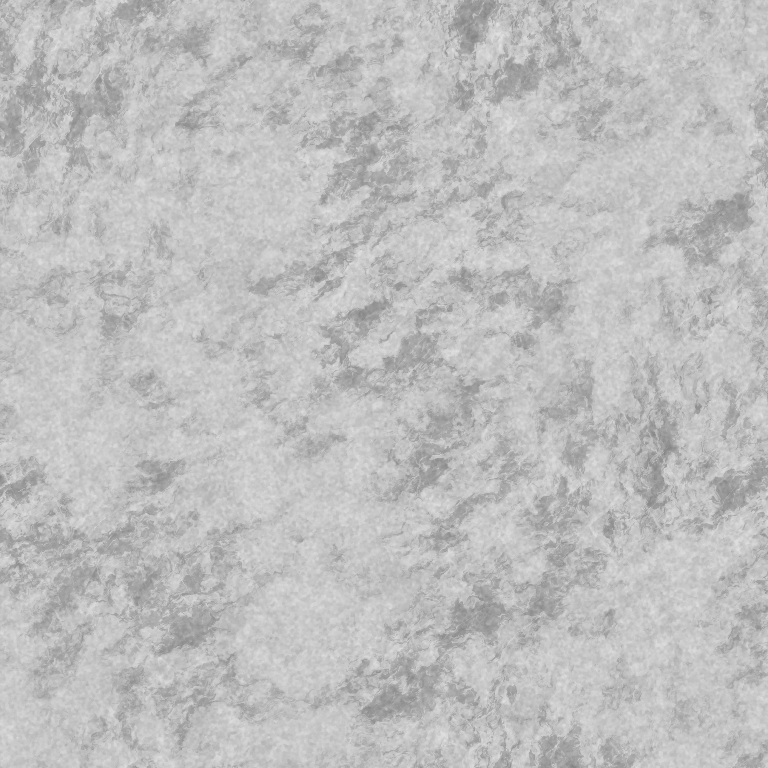
This texture is drawn by a Shadertoy shader. Its source:

```glsl
vec3 hash3(vec2 cell) {
    vec3 h = fract(cell.xyx * vec3(0.1031, 0.1030, 0.0973));
    h += dot(h, h.yxz + 33.33);
    return fract((h.xxy + h.yzz) * h.zyx);
}

// Soft cellular noise: random values blended around jittered points
float cellNoise(vec2 p) {
    vec2 cell = floor(p), local = p - cell;
    float sum = 0.0005, weights = 0.001;
    for (int y = -1; y <= 1; y++)
    for (int x = -1; x <= 1; x++) {
        vec2 offset = vec2(x, y);
        vec3 point = hash3(cell + offset);
        vec2 d = offset + point.xy - local;
        float w = max(0.0, 1.0 - dot(d, d));
        w *= w * w;
        sum += w * point.z;
        weights += w;
    }
    return sum / weights;
}

float layered(vec2 p, int octaves, float gain) {
    float sum = 0.0, total = 0.0, amp = 1.0;
    for (int i = 0; i < octaves; i++) {
        sum += amp * cellNoise(p + 100.0);
        total += amp;
        amp *= gain;
        p = p * 2.07 + vec2(17.3, 41.7);
    }
    return sum / total;
}

// Coordinates turned to an angle and stretched along it
vec2 brushed(vec2 p, float angle, float stretch) {
    float c = cos(angle), s = sin(angle);
    return vec2(c * p.x + s * p.y, c * p.y - s * p.x) * vec2(1.0 / stretch, 1.0);
}

void mainImage(out vec4 fragColor, in vec2 fragCoord) {
    vec2 p = fragCoord / iResolution.y;
    vec2 warp = vec2(layered(p * 22.0, 4, 0.75), layered(p * 22.0 + 60.0, 4, 0.75)) - 0.5;
    vec2 q = p + 0.03 * warp;

    // Broad worn regions and the local stroke direction
    float region = layered(q * 5.0 + 7.0, 4, 0.65) - 0.5;
    float steep = smoothstep(0.42, 0.58, cellNoise(q * 4.0 + 31.0));

    // Ragged flakes, busier where the surface is worn
    float flakes = mix(layered(brushed(q, 0.45, 1.8) * 34.0, 5, 0.82),
                       layered(brushed(q, 1.35, 1.8) * 34.0 + 50.0, 5, 0.82), steep);
    float wear = (flakes - 0.5) * (1.15 + 2.5 * region) + 0.38 * region;

    // Small leaf-shaped chips
    float chip = mix(cellNoise(brushed(q, 0.5, 2.2) * 52.0 + 15.0),
                     cellNoise(brushed(q, 1.3, 2.2) * 52.0 + 75.0), steep);
    chip = smoothstep(0.68, 0.75, chip + 0.5 * region);

    // Thin pale fibres, densest over the worn parts
    vec2 r = p + 0.012 * warp;
    float fibreA = abs(cellNoise(brushed(r, 0.8, 5.0) * 60.0 + 20.0) - 0.5);
    float fibreB = abs(cellNoise(brushed(r, 2.0, 5.0) * 55.0 + 80.0) - 0.5);
    float fibres = 1.0 - smoothstep(0.01, 0.06, min(fibreA, fibreB + 0.015));
    fibres *= smoothstep(-0.1, 0.12, region);
    wear -= 0.06 * fibres;

    // Tones from pale plaster to dark recesses
    float tone = 0.766 - 0.16 * wear;
    tone -= 0.042 * smoothstep(0.005, 0.065, wear);
    tone -= 0.045 * smoothstep(0.085, 0.15, wear);
    tone -= 0.036 * chip * (1.0 - 0.6 * fibres);
    tone += 0.018 * fibres;

    // Powdery mottling and fine grain
    tone += 0.10 * (layered(p * 75.0 + 9.0, 3, 0.9) - 0.5);
    tone += 0.075 * (cellNoise(p * 270.0) - 0.5);

    fragColor = vec4(vec3(clamp(tone, 0.5, 0.87)), 1.0);
}
```
